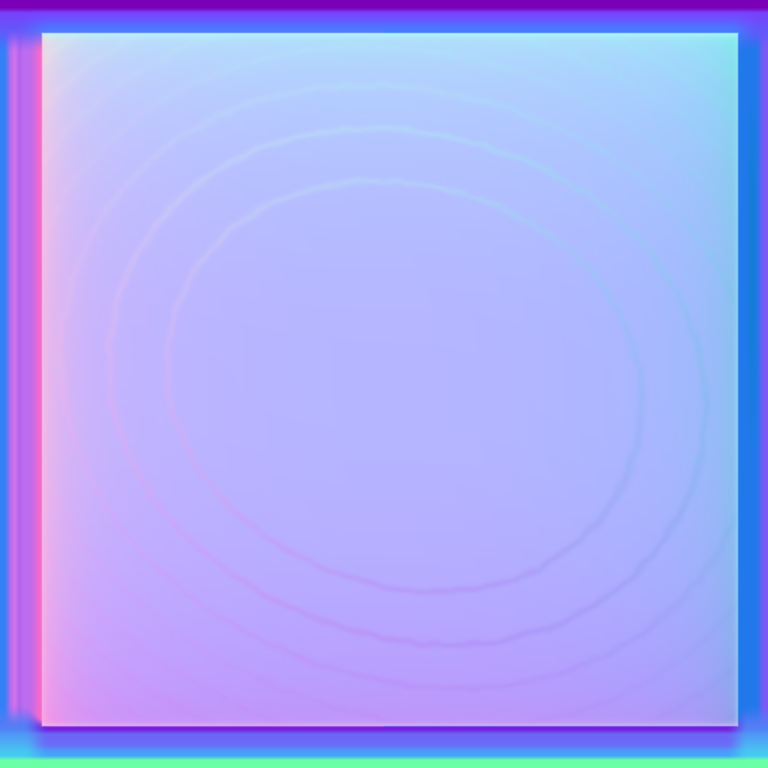
Give the GLSL for this texture map, as a WebGL 2 fragment shader.

```glsl
#version 300 es
precision highp float;
// Normal map of a bevelled square panel inside a narrow grooved frame.
// The panel is a shallow dome tinted by its slope, with uneven contour rings;
// the frame is built from soft bands running parallel to each side.
uniform vec2 u_resolution;
out vec4 fragColor;

float hash(vec2 p) {
    vec3 q = fract(vec3(p.xyx) * 0.1031);
    q += dot(q, q.yzx + 33.33);
    return fract((q.x + q.y) * q.z);
}

float noise(vec2 p) {
    vec2 i = floor(p), f = fract(p);
    f = f * f * (3.0 - 2.0 * f);
    return mix(mix(hash(i), hash(i + vec2(1, 0)), f.x),
               mix(hash(i + vec2(0, 1)), hash(i + vec2(1, 1)), f.x), f.y);
}

// Soft stripe centred on c
float stripe(float x, float c, float width) {
    float t = (x - c) / width;
    return exp(-t * t);
}

// Slope tint left by the dome's terraces
vec3 contourRings(vec2 uv) {
    vec2 d = uv - vec2(0.514, 0.499);
    float r = max(length(d), 0.001);
    vec2 n = d / r;
    float outline = 0.286 + 0.0215 * (n.x * n.x - n.y * n.y) - 0.031 * n.x * n.y + 0.013 * n.x;
    float radius = r / outline + 0.018 * (noise(uv * 60.0) - 0.5);
    float level = (radius * radius - 1.0) / 0.58;
    float offset = (fract(level + 0.5) - 0.5) * 0.29 / max(radius, 0.3);
    float ring = exp(-offset * offset / 0.0003) * smoothstep(0.8, 0.95, radius);
    ring *= mix(1.0, 0.3, smoothstep(1.3, 1.6, radius));
    float grain = (noise(uv * 130.0) - 0.5) * exp(-abs(offset) / 0.03) * smoothstep(0.85, 1.0, radius);
    return ring * vec3(-0.045 * n.x, 0.05 * n.y, -0.02) + grain * vec3(0.02, -0.02, 0.0);
}

vec3 panelColor(vec2 uv) {
    vec2 d = uv - 0.5;
    vec2 slope = d * abs(d);
    vec3 col = vec3(0.71 - 0.4 * slope.x - 0.06 * slope.y, 0.71 + 0.6 * slope.y + 0.06 * slope.x, 1.0);
    col += contourRings(uv);

    // Wide rolled edges
    vec2 low = max(uv - 0.0547, 0.0), high = max(vec2(0.961, 0.957) - uv, 0.0);
    col += exp(-low.x / 0.035) * vec3(0.15, 0.02, -0.09);
    col += exp(-high.x / 0.035) * vec3(-0.10, 0.03, -0.07);
    col += exp(-high.y / 0.045) * vec3(-0.01, 0.045, -0.02);
    col += exp(-low.y / 0.04) * vec3(0.03, -0.01, -0.03);

    // Thin bright rims
    col = mix(col, vec3(0.98, 0.76, 0.90), 0.6 * exp(-low.x / 0.003));
    col = mix(col, vec3(0.66, 0.92, 0.96), 0.6 * exp(-high.x / 0.003));
    col = mix(col, vec3(0.92, 0.82, 0.98), 0.7 * exp(-low.y / 0.003));
    return mix(col, vec3(0.70, 0.99, 1.0), 0.9 * exp(-high.y / 0.004));
}

vec3 frameColor(vec2 uv) {
    // Left side: blue rim, purple groove, hot inner edge
    vec3 left = mix(vec3(0.20, 0.50, 0.97), vec3(0.75, 0.42, 0.93), smoothstep(0.005, 0.016, uv.x));
    left += vec3(0.05, 0.03, 0.0) * (stripe(uv.x, 0.019, 0.003) - stripe(uv.x, 0.026, 0.003));
    left = mix(left, vec3(0.96, 0.42, 0.80), smoothstep(0.038, 0.054, uv.x));

    // Right side: deep blue groove, teal stripe, purple rim
    vec3 right = mix(vec3(0.13, 0.47, 0.92), vec3(0.48, 0.35, 0.96), smoothstep(0.984, 0.996, uv.x));
    float middle = smoothstep(0.35, 0.6, uv.y) * (1.0 - smoothstep(0.75, 0.92, uv.y));
    right = mix(right, vec3(0.05, 0.50, 0.80), 0.7 * middle * stripe(uv.x, 0.979, 0.005));
    vec3 col = mix(left, right, step(0.5, uv.x));

    // Top side: blue to violet, capped with dark purple
    vec3 top = mix(vec3(0.28, 0.48, 1.0), vec3(0.47, 0.27, 1.0), smoothstep(0.958, 0.985, uv.y));
    float corner = max(1.0 - smoothstep(0.02, 0.07, uv.x), smoothstep(0.95, 0.99, uv.x));
    top = mix(top, vec3(0.46, 0.25, 0.97), 0.6 * corner);
    col = mix(col, top, smoothstep(0.93, 0.965, uv.y));
    col = mix(col, vec3(0.48, 0.0, 0.72), smoothstep(0.982, 0.991, uv.y));

    // Bottom side: violet shadow, blue, cyan, then a green rim
    vec3 bottom = mix(vec3(0.27, 0.64, 0.98), vec3(0.42, 0.40, 0.96), smoothstep(0.016, 0.038, uv.y));
    bottom += vec3(0.05, -0.05, 0.0) * stripe(uv.y, 0.029, 0.003);
    bottom = mix(bottom, vec3(0.46, 0.12, 0.87), smoothstep(0.043, 0.051, uv.y));
    float ends = max(1.0 - smoothstep(0.03, 0.065, uv.x), smoothstep(0.945, 0.975, uv.x));
    vec3 endColor = mix(vec3(0.27, 0.82, 0.94), vec3(0.30, 0.55, 0.98), smoothstep(0.015, 0.06, uv.y));
    bottom = mix(bottom, endColor, 0.85 * ends);
    col = mix(col, bottom, 1.0 - smoothstep(0.052, mix(0.058, 0.085, ends), uv.y));
    return mix(col, vec3(0.42, 1.0, 0.65), 1.0 - smoothstep(0.009, 0.017, uv.y));
}

void main() {
    vec2 uv = gl_FragCoord.xy / u_resolution;
    vec2 d = abs(uv - vec2(0.5078, 0.5058)) - vec2(0.4532, 0.4512);
    float inside = 1.0 - smoothstep(-0.0015, 0.0015, max(d.x, d.y));
    vec3 col = mix(frameColor(uv), panelColor(uv), inside);
    fragColor = vec4(clamp(col, 0.0, 1.0), 1.0);
}
```
